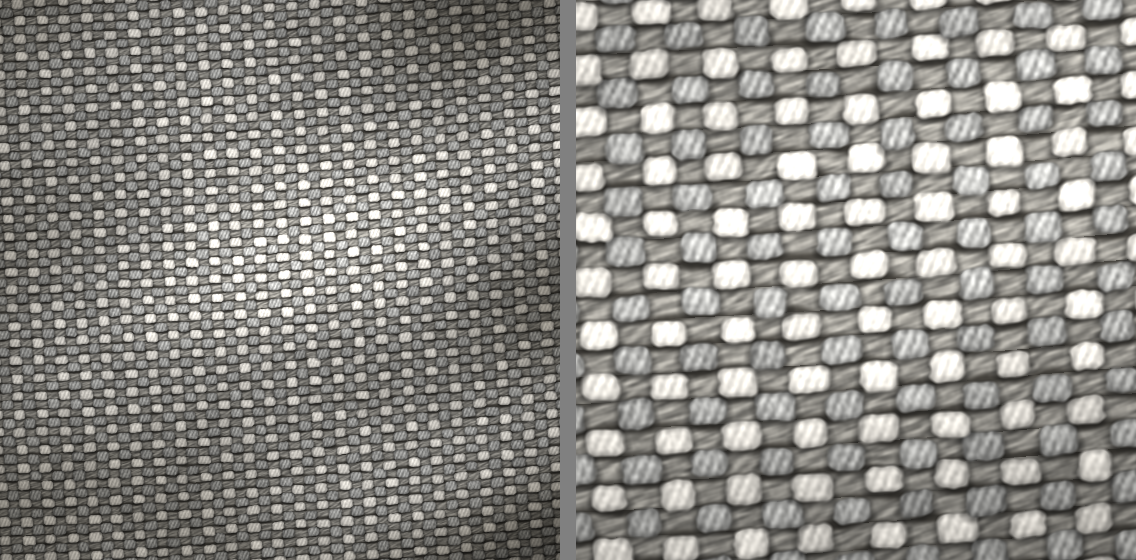
Left: the whole. Right: its middle third, enlarged.
A three.js fragment shader for this texture:

```glsl
// Woven cloth: pale and grey warp knots alternating over a twisted grey weft, in soft folded light.
varying vec2 vUv;

float hash(vec2 p) {
  vec3 q = fract(vec3(p.xyx) * 0.1031);
  q += dot(q, q.yzx + 33.33);
  return fract((q.x + q.y) * q.z);
}

float noise(vec2 p) {
  vec2 i = floor(p), f = fract(p);
  f = f * f * (3.0 - 2.0 * f);
  return mix(mix(hash(i), hash(i + vec2(1.0, 0.0)), f.x),
             mix(hash(i + vec2(0.0, 1.0)), hash(i + vec2(1.0, 1.0)), f.x), f.y);
}

float roundBox(vec2 p, vec2 halfSize, float radius) {
  vec2 q = abs(p) - halfSize + radius;
  return length(max(q, 0.0)) + min(max(q.x, q.y), 0.0) - radius;
}

// Plied strands: bright ridges with narrow dark grooves
float strands(float phase) {
  return 0.5 + 0.5 * sin(6.2832 * phase);
}

// Weft threads run along each row, pinched where they dive under a knot
vec3 weftColor(vec2 g) {
  float row = floor(g.y);
  float v = fract(g.y) - 0.5 + 0.30 * (noise(vec2(g.x * 1.1, row * 7.0)) - 0.5);
  float body = 1.0 - smoothstep(0.24, 0.56, abs(v));
  float twist = strands(g.x * 1.2 - v * 2.0 + 1.5 * noise(g * 0.7));
  float tone = 0.86 + 0.22 * twist + 0.36 * (noise(g * vec2(3.0, 8.0) - g.yx * 2.0) - 0.5);
  return mix(vec3(0.25, 0.24, 0.22), vec3(0.56, 0.55, 0.525) * tone, body);
}

// Broad glow at the centre with diagonal folds
float lighting(vec2 p) {
  vec2 q = p - vec2(0.51, 0.57);
  float glow = exp(-dot(q * q, vec2(4.5, 5.0)));
  float fold = cos(12.566 * (p.y - 0.45 * p.x - 0.32 + 0.1 * (noise(p * 3.0) - 0.5)));
  float patches = noise(p * 5.0 + 11.0) - 0.5;
  return 0.58 + 0.54 * glow + 0.11 * fold * (0.4 + p.x) + 0.12 * patches;
}

void main() {
  // Slightly turned grid, tighter at the left, its rows steeper at the right
  vec2 p = vUv - 0.5;
  vec2 g = vec2(p.x + 0.062 * p.y - 0.03 * p.x * p.x, p.y - 0.068 * p.x - 0.03 * p.x * p.x);
  g += 0.004 * (vec2(noise(vUv * 4.0), noise(vUv * 4.0 + 31.0)) - 0.5);
  g = g * vec2(48.4, 62.6) + 100.0;

  vec3 color = weftColor(g);
  vec2 base = floor(g);

  // Knots sit on every other cell and bulge over their neighbours
  for (int j = -1; j <= 1; j++) {
    for (int i = -1; i <= 1; i++) {
      vec2 cell = base + vec2(float(i), float(j));
      if (mod(cell.x + cell.y, 2.0) < 0.5) {
        float seed = hash(cell);
        vec2 jitter = vec2(seed, hash(cell + 57.0)) - 0.5;
        vec2 k = g - cell - 0.5 - 0.20 * jitter;
        k.y -= 0.20 * k.x * (hash(cell + 91.0) - 0.5);
        vec2 size = vec2(0.51, 0.50) + 0.12 * vec2(hash(cell + 13.0), hash(cell + 29.0)) - 0.03;
        float d = roundBox(k, size, 0.30) + 0.08 * (noise(g * 4.0) - 0.5);

        // Contact shadow, heavier below the knot
        float shadow = 1.0 - smoothstep(-0.05, 0.22, d + 0.14 * k.y);
        color *= 1.0 - 0.36 * shadow;

        float pale = 1.0 - mod(cell.x, 2.0);
        vec3 yarn = mix(vec3(0.65, 0.65, 0.64), vec3(0.90, 0.885, 0.855), pale);
        float ply = strands(k.x * 3.1 - k.y * 1.2 + seed);
        float fuzz = noise(g * vec2(9.0, 5.0)) - 0.5;
        float tone = 0.93 + 0.14 * (seed - 0.5) + mix(0.22, 0.13, pale) * (ply - 0.4)
                   + mix(0.24, 0.10, pale) * fuzz;
        float dome = 1.0 - smoothstep(-0.28, 0.04, d);
        yarn *= tone * (0.74 + 0.31 * dome + 0.10 * k.y);
        color = mix(color, yarn, 1.0 - smoothstep(-0.08, 0.06, d));
      }
    }
  }

  // Fine fibre grain, then light with warmer shade
  color *= 0.96 + 0.08 * noise(vUv * 400.0);
  float light = lighting(vUv);
  color *= light * mix(vec3(1.0, 0.985, 0.95), vec3(1.0), smoothstep(0.5, 0.9, light));
  gl_FragColor = vec4(clamp(color * 1.04, 0.0, 1.0), 1.0);
}
```
